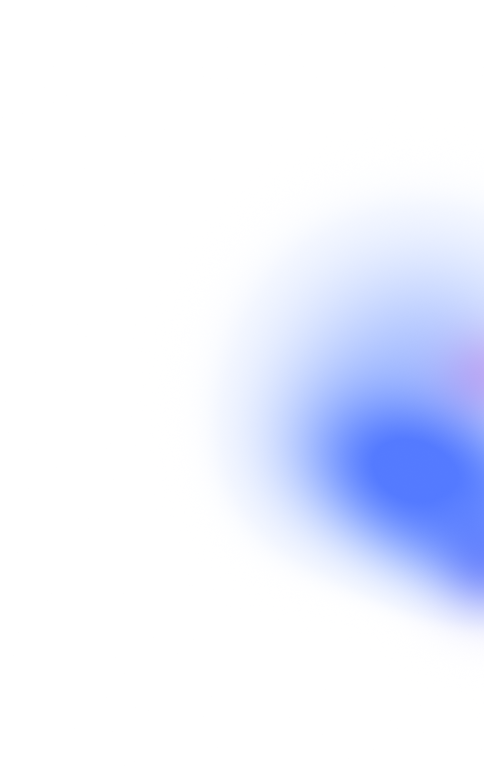
Write a WebGL 2 fragment shader that draws this background.

```glsl
#version 300 es
precision highp float;

uniform vec2 u_resolution;
out vec4 fragColor;

// Soft elliptical glow: slant shears it, power flattens its core
float glow(vec2 p, vec2 center, vec2 radius, float slant, float power) {
    vec2 d = p - center;
    d.y += slant * d.x;
    d /= radius;
    return exp(-pow(dot(d, d) + 1e-6, power));
}

float hash(vec2 p) {
    vec3 q = fract(vec3(p.xyx) * 0.1031);
    q += dot(q, q.yzx + 33.33);
    return fract((q.x + q.y) * q.z);
}

void main() {
    // Canvas units: height is 1
    vec2 p = gl_FragCoord.xy / u_resolution.y;

    // Blue coverage: pale halo, left shoulder, saturated core
    float cover = 0.45 * glow(p, vec2(0.553, 0.518), vec2(0.175, 0.157), 0.0, 1.0)
                + 0.30 * glow(p, vec2(0.443, 0.414), vec2(0.110, 0.110), 0.0, 1.0)
                + 0.80 * glow(p, vec2(0.586, 0.346), vec2(0.150, 0.111), 0.2, 1.4);

    // Let the faint tails fade to pure white
    cover = min(cover * smoothstep(0.0, 0.08, cover), 1.0);
    vec3 color = 1.0 - cover * vec3(0.67, 0.47 + 0.05 * cover, 0.0);

    // Pink and violet tints on the right edge
    float pink = glow(p, vec2(0.638, 0.512), vec2(0.060, 0.055), 0.0, 1.0);
    float violet = glow(p, vec2(0.638, 0.247), vec2(0.065, 0.058), 0.0, 1.0);
    color -= pink * vec3(0.0, 0.14, 0.04);
    color -= violet * vec3(0.19, 0.19, 0.01);

    // Dither against banding
    color += (hash(gl_FragCoord.xy) - 0.5) / 255.0;
    fragColor = vec4(clamp(color, 0.0, 1.0), 1.0);
}
```
